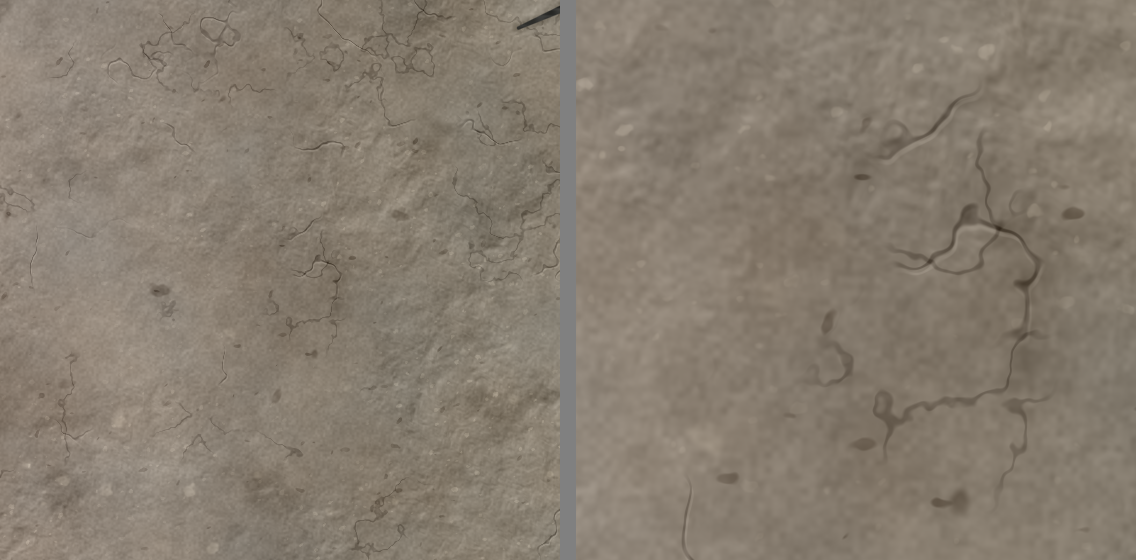
Left: the whole. Right: its middle third, enlarged.
Write a Shadertoy shader that draws this texture.

```glsl
// Worn grey-brown earthen concrete with rough patches, pale grit, pits, cracks and a dark twig.

float hash(vec2 p) {
    vec3 q = fract(vec3(p.xyx) * 0.1031);
    q += dot(q, q.yzx + 33.33);
    return fract((q.x + q.y) * q.z);
}

float noise(vec2 p) {
    vec2 i = floor(p), f = fract(p);
    f = f * f * (3.0 - 2.0 * f);
    return mix(mix(hash(i), hash(i + vec2(1, 0)), f.x),
               mix(hash(i + vec2(0, 1)), hash(i + vec2(1, 1)), f.x), f.y);
}

float fbm(vec2 p) {
    float sum = 0.0, amp = 0.5;
    for (int i = 0; i < 5; i++) {
        sum += amp * noise(p);
        p = mat2(1.6, 1.2, -1.2, 1.6) * p + 17.3;
        amp *= 0.5;
    }
    return sum / 0.97;
}

// Surface height: warped lumps with creased ridges, from coarse to fine
float height(vec2 p) {
    p += 0.012 * vec2(noise(p * 28.0), noise(p * 28.0 + 50.0));
    float sum = 0.0, amp = 1.0, freq = 21.0;
    for (int i = 0; i < 4; i++) {
        float n = noise(p * freq + float(i) * 31.7);
        sum += amp * mix(n, 1.0 - abs(2.0 * n - 1.0), 0.35);
        p = mat2(0.8, 0.6, -0.6, 0.8) * p;
        freq *= 2.1;
        amp *= 0.52;
    }
    return sum;
}

// Scattered irregular blobs; share is the chance that a cell holds one
float blobs(vec2 p, float cells, float share, float stretch, float seed) {
    vec2 g = p * cells;
    float mask = 0.0;
    for (int y = -1; y <= 1; y++)
    for (int x = -1; x <= 1; x++) {
        vec2 id = floor(g) + vec2(x, y);
        vec2 key = id + seed;
        vec2 d = g - id - vec2(hash(key + 3.1), hash(key + 7.7));
        float a = 0.5 + 1.6 * (hash(key + 11.9) - 0.5);
        d = mat2(cos(a), -sin(a), sin(a), cos(a)) * d;
        d.y *= stretch;
        float radius = mix(0.12, 0.36, pow(hash(key + 19.3), 2.0));
        float edge = length(d) + 0.22 * (noise(g * 5.0 + seed) - 0.5);
        float blob = 1.0 - smoothstep(radius - 0.1, radius + 0.08, edge);
        mask = max(mask, blob * step(hash(key + 23.5), share));
    }
    return mask;
}

// Broken hairlines along the contours of a noise field
float cracks(vec2 p, float scale, float seed) {
    float line = abs(fbm(p * scale + seed) - 0.5) / scale;
    float gate = smoothstep(0.58, 0.72, noise(p * 9.0 + seed * 2.0));
    return gate * (1.0 - smoothstep(0.0003, 0.0016, line));
}

void mainImage(out vec4 fragColor, in vec2 fragCoord) {
    vec2 p = fragCoord / iResolution.y;

    // Broad stains: paler and pinker at the left, darker and olive at the right
    float stain = fbm(p * 4.0 + 4.0) - 0.5;
    float side = smoothstep(0.0, 0.9, p.x + 0.25 * stain);
    vec3 color = mix(vec3(0.562, 0.518, 0.473), vec3(0.522, 0.488, 0.432), side);
    color += 0.17 * stain;
    color += vec3(0.03, 0.0, -0.025) * (fbm(p * 7.0 + 40.0) - 0.5);

    // Relief lit from the upper left, stronger in the rough patches
    float rough = smoothstep(0.3, 0.68, fbm(p * 5.0 + 71.0) + 0.1 * (side - 0.5));
    vec2 toLight = 0.0022 * normalize(vec2(-0.5, 0.85));
    float shade = height(p - toLight) - height(p + toLight);
    color += clamp(shade * mix(0.11, 0.33, rough), -0.13, 0.13);

    // Fine grain and small soft mottling
    color += 0.05 * (noise(p * 230.0) - 0.5);
    color += 0.07 * (fbm(p * 38.0 + 9.0) - 0.5);

    // Pale grit, with a few larger chips towards the lower left
    float grit = blobs(p, 65.0, 0.14, 1.4, 10.0);
    float chips = blobs(p, 22.0, 0.13, 1.2, 60.0) * smoothstep(0.75, 0.15, p.y);
    color += vec3(0.075, 0.073, 0.067) * grit * (0.4 + 0.6 * rough);
    color += vec3(0.085, 0.083, 0.075) * chips * (0.4 + 0.9 * noise(p * 90.0));

    // Dark pits, slivers and blurred dirt patches
    float pits = blobs(p, 42.0, 0.07, 2.2, 120.0);
    float holes = blobs(p, 17.0, 0.05, 2.0, 180.0);
    float dirt = smoothstep(0.62, 0.78, fbm(p * 8.0 + 23.0));
    color -= vec3(0.13, 0.135, 0.135) * pits * (0.35 + 0.65 * noise(p * 60.0));
    color -= vec3(0.14, 0.145, 0.145) * holes * noise(p * 80.0 + 5.0);
    color -= 0.07 * dirt;

    // Cracks with a lit lower lip
    float crack = cracks(p, 6.0, 12.0) + 0.7 * cracks(p, 11.0, 45.0);
    float lip = cracks(p + vec2(-0.001, 0.003), 6.0, 12.0);
    color += 0.06 * lip - vec3(0.14, 0.14, 0.135) * crack;

    // Tapered dark twig entering at the top right corner
    vec2 tip = vec2(0.926, 0.95), stem = vec2(0.09, 0.04);
    float along = clamp(dot(p - tip, stem) / dot(stem, stem), 0.0, 1.0);
    float twigDist = length(p - tip - stem * along) - mix(0.003, 0.007, along);
    vec3 twigColor = vec3(0.13, 0.13, 0.12) + 0.14 * noise(p * vec2(60.0, 240.0));
    color -= 0.09 * (1.0 - smoothstep(0.0, 0.012, twigDist));
    color = mix(color, twigColor, 1.0 - smoothstep(-0.0015, 0.0015, twigDist));

    fragColor = vec4(clamp(color, 0.0, 1.0), 1.0);
}
```
